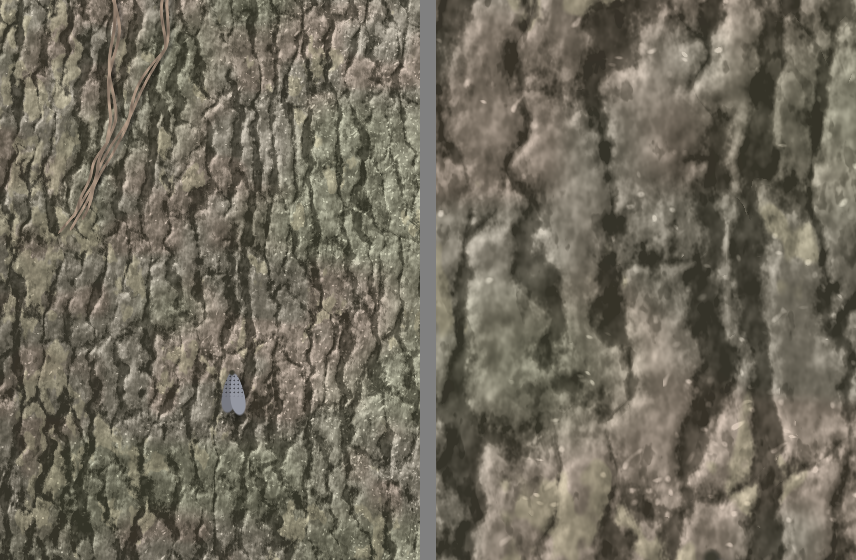
Left, the full canvas; right, a detail of the centre.
A Shadertoy shader for this texture:

```glsl
const vec3 BARK_DARK = vec3(0.24, 0.23, 0.19);
const vec3 BARK_MID = vec3(0.44, 0.42, 0.37);
const vec3 BARK_LIGHT = vec3(0.78, 0.75, 0.69);
const vec3 MOSS_TINT = vec3(0.98, 1.015, 0.97);
const vec3 RUST_TINT = vec3(1.03, 0.985, 0.985);
const vec3 LICHEN = vec3(0.66, 0.63, 0.52);
const vec3 VINE = vec3(0.62, 0.54, 0.47);
const vec3 WING = vec3(0.56, 0.57, 0.61);
const vec2 PLATE_COUNT = vec2(17.0, 5.5);   // plates per canvas width
const vec2 GRAIN_COUNT = vec2(38.0, 27.0);
const vec2 LIGHT_STEP = vec2(-0.003, 0.005);
const float FURROW_WIDTH = 0.12;
const float CRACK_WIDTH = 0.02;
const float RAGGED = 0.3;
const float RELIEF = 0.75;
const float SPECK_COUNT = 110.0;

float hash(vec2 p) {
    return fract(sin(dot(p, vec2(127.1, 311.7))) * 43758.5453);
}

float noise(vec2 p) {
    vec2 i = floor(p), f = fract(p);
    f = f * f * (3.0 - 2.0 * f);
    return mix(mix(hash(i), hash(i + vec2(1, 0)), f.x),
               mix(hash(i + vec2(0, 1)), hash(i + vec2(1, 1)), f.x), f.y);
}

float fbm(vec2 p) {
    float sum = 0.0, amp = 0.5;
    for (int i = 0; i < 4; i++) {
        sum += amp * noise(p);
        p = mat2(1.6, 1.2, -1.2, 1.6) * p + 7.3;
        amp *= 0.62;
    }
    return sum / 1.12;
}

vec2 seed(vec2 cell) {
    return vec2(0.12 + 0.76 * hash(cell), hash(cell + 41.7));
}

// Distance to the nearest plate border, less the local width of the gap
float plateEdge(vec2 p) {
    vec2 q = vec2(0.5 + (p.x - 0.5) * (1.0 + 0.16 * (p.y - 0.67)), p.y);
    q += 0.05 * (vec2(noise(p * 7.0), noise(p * 9.0 + 30.0)) - 0.5);
    q += 0.024 * (vec2(noise(p * 33.0), noise(p * 30.0 + 9.0)) - 0.5);
    q *= PLATE_COUNT;
    vec2 base = floor(q), nearCell = base, nearest = vec2(9.0);
    for (int y = -1; y <= 1; y++)
    for (int x = -1; x <= 1; x++) {
        vec2 cell = base + vec2(x, y), r = cell + seed(cell) - q;
        if (dot(r, r) < dot(nearest, nearest)) { nearest = r; nearCell = cell; }
    }
    float edge = 1.0, gapNoise = 2.9 * noise(p * vec2(22.0, 11.0) + 60.0) - 0.5;
    for (int y = -2; y <= 2; y++)
    for (int x = -2; x <= 2; x++) {
        vec2 cell = nearCell + vec2(x, y), r = cell + seed(cell) - q;
        if (x == 0 && y == 0) continue;
        vec2 n = normalize(r - nearest);
        float gap = mix(CRACK_WIDTH, FURROW_WIDTH, n.x * n.x) * gapNoise;
        edge = min(edge, dot(0.5 * (nearest + r), n) - gap);
    }
    return edge + RAGGED * (fbm(p * vec2(75.0, 55.0)) - 0.5);
}

float barkHeight(vec2 p, float edge) {
    return 0.7 * smoothstep(-0.1, 0.22, edge) + 1.05 * fbm(p * GRAIN_COUNT);
}

// Hollow of a healed knot with a shadowed upper rim
float knot(vec2 p, vec2 centre, float radius) {
    vec2 d = p - centre;
    float ring = length(d * vec2(1.0, 1.25)) + 0.03 * (noise(p * 40.0) - 0.5);
    float rim = smoothstep(0.02, 0.0, abs(ring - radius)) * smoothstep(-0.01, 0.03, d.y);
    return rim + 0.35 * smoothstep(radius, radius * 0.5, ring);
}

float vineDistance(vec2 p, float strand) {
    float stem = floor(strand * 0.5), side = mod(strand, 2.0) - 0.5;
    float x = 0.158 + 0.015 * stem + 0.5 * (p.y - 0.79);
    x = min(x, mix(0.262 + 0.04 * (p.y - 1.05), 0.385 + 0.1 * (p.y - 1.2), stem));
    x += 0.006 * sin(p.y * 31.0 + stem) + 0.007 * (noise(vec2(p.y * 22.0, stem)) - 0.5);
    x += side * 0.014 * sin(p.y * 19.0 + 2.0 * stem);
    return abs(p.x - x) * 0.9 + max(0.0, 0.78 + 0.05 * hash(vec2(strand, 3.0)) - p.y) * 0.5;
}

vec3 addInsect(vec3 col, vec2 p) {
    vec2 d = p - vec2(0.556, 0.397);
    float soft = 0.003;
    col *= 1.0 - 0.4 * smoothstep(0.05, 0.025, length(d * vec2(1.2, 0.7) + vec2(-0.006, 0.008)));
    for (int i = 0; i < 2; i++) {
        float side = float(i) * 2.0 - 1.0;
        vec2 w = d - vec2(0.009 * side, -0.003 * side);
        w.x -= side * -0.12 * w.y;
        float shape = length(w / vec2(0.017 - 0.1 * w.y, 0.049)) - 1.0;
        vec2 spot = fract(d * 105.0 + 0.3) - 0.5;
        float dots = smoothstep(0.32, 0.12, length(spot)) * smoothstep(-0.012, 0.004, d.y);
        vec3 wing = WING * (0.93 + 0.1 * side) * (1.0 - 0.5 * dots);
        col = mix(col, wing, smoothstep(soft * 25.0, -soft * 25.0, shape));
    }
    return mix(col, BARK_DARK, smoothstep(soft, -soft, length(d - vec2(-0.004, 0.049)) - 0.006));
}

void mainImage(out vec4 fragColor, in vec2 fragCoord) {
    vec2 p = fragCoord / iResolution.x;

    // Relief lit from above
    float edge = plateEdge(p);
    vec2 lit = p + LIGHT_STEP;
    float slope = barkHeight(p, edge) - barkHeight(lit, plateEdge(lit));
    float furrow = smoothstep(0.06, -0.06, edge);
    float tone = 0.55 + 0.75 * (fbm(p * GRAIN_COUNT * 1.4 + 17.0) - 0.5);
    tone += RELIEF * clamp(slope, -0.45, 0.5) + 0.18 * (noise(p * 8.0 + 3.0) - 0.5);
    tone += 0.14 * (p.x - 0.45) + 0.06 * (p.y - 0.67) - 0.46 * furrow;
    tone -= 0.3 * (knot(p, vec2(0.59, 0.77), 0.055) + knot(p, vec2(0.66, 0.08), 0.09));

    // Small pits and pale specks, specks denser on the mossy side
    tone -= 0.22 * smoothstep(0.4, 0.28, fbm(p * vec2(62.0, 38.0) + 90.0));
    vec2 g = p * SPECK_COUNT + 1.5 * noise(p * 60.0), cell = floor(g);
    vec2 offset = fract(g) - 0.25 - 0.5 * seed(cell + 5.0);
    float density = (0.05 + 0.2 * smoothstep(0.3, 0.9, p.x)) * 2.0 * noise(p * 14.0 + 50.0);
    float speck = step(hash(cell + 77.0), density) * smoothstep(0.4, 0.1, length(offset));
    tone += (0.1 + 0.35 * hash(cell + 9.0)) * speck;

    tone = clamp(tone, -0.08, 1.05);
    vec3 col = tone < 0.5 ? mix(BARK_DARK, BARK_MID, tone * 2.0) : mix(BARK_MID, BARK_LIGHT, tone * 2.0 - 1.0);

    // Moss, rust and lichen
    float moss = smoothstep(0.35, 0.7, noise(p * 5.0 + 20.0) + 0.5 * (p.x - 0.5));
    col *= mix(mix(vec3(1), RUST_TINT, smoothstep(0.4, 0.7, noise(p * 13.0))), MOSS_TINT, moss);
    float patches = fbm(p * vec2(15.0, 10.0) + 4.0) + 0.14 * smoothstep(0.3, 0.05, p.x);
    float lichen = smoothstep(0.66, 0.71, patches) * (1.0 - furrow);
    col = mix(col, LICHEN * (0.65 + 0.6 * tone), 0.55 * lichen);

    // Twisted vine with its shadow
    for (int i = 0; i < 4; i++) {
        float shade = vineDistance(p + vec2(-0.007, 0.004), float(i));
        col *= 1.0 - 0.22 * smoothstep(0.01, 0.002, shade);
    }
    for (int i = 0; i < 4; i++) {
        float d = vineDistance(p, float(i));
        vec3 fibre = VINE * (0.7 + 0.5 * noise(p * vec2(150.0, 50.0)));
        col = mix(col, fibre, smoothstep(0.0045, 0.002, d));
    }
    fragColor = vec4(addInsect(col, p), 1.0);
}
```
